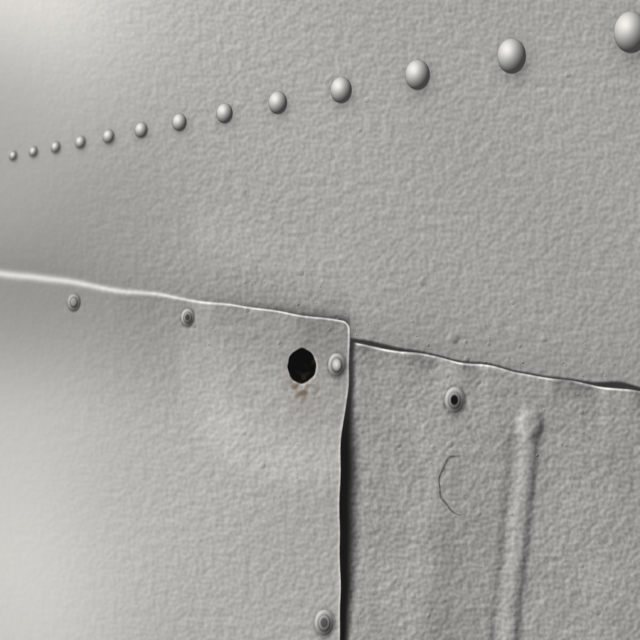
Give the GLSL for this texture, as a Shadertoy shader.

```glsl
const vec3 LIGHT = vec3(-.5, .52, .69), TINT = vec3(1, .99, .968), RUST = vec3(.34, .25, .16);
const float GRAIN = .085, UPPER = .635, LEFT = .585, RIGHT = .6;
const vec2 HOLE = vec2(.4714, .4284);
// Fasteners: centre, radius, bore
const vec4 FASTENERS[5] = vec4[5](
 vec4(.115, .528, .011, .3), vec4(.293, .504, .012, .7), vec4(.526, .43, .016, 0),
 vec4(.71, .375, .018, 1), vec4(.5065, .027, .018, .6));

float bell(float x) { return exp(-x * x); }
float bell(vec2 v) { return exp(-dot(v, v)); }
float ramp(float a, float b, float x) { return smoothstep(a, b, x); }
float below(float edge, float soft, float x) { return 1. - ramp(edge - soft, edge + soft, x); }

vec2 hash2(vec2 p) {
 vec3 q = fract(p.xyx * vec3(.1031, .103, .0973));
 q += dot(q, q.yzx + 33.33);
 return fract((q.xx + q.yz) * q.zy);
}

float corner(vec2 cell, vec2 offset) {
 float a = 6.2832 * hash2(cell).x;
 return dot(vec2(cos(a), sin(a)), offset);
}

float noise(vec2 p) {
 vec2 i = floor(p), f = p - i, u = f * f * (3. - 2. * f), e = vec2(1, 0);
 return mix(mix(corner(i, f), corner(i + e, f - e), u.x),
  mix(corner(i + e.yx, f - e.yx), corner(i + 1., f - 1.), u.x), u.y);
}

float wave(float x, float seed) { return noise(vec2(x, seed + .5)); }

float emboss(vec2 p) {
 vec2 e = vec2(.25, -.25);
 return noise(p + e) - noise(p - e);
}

float dome(vec2 q) {
 vec3 n = vec3(q, sqrt(max(0., 1. - dot(q, q))));
 return .27 + .6 * max(dot(n, LIGHT), 0.);
}

float specks(vec2 p, float scale, float amount) {
 vec2 id = floor(p * scale), h = hash2(id + 7.);
 vec2 q = fract(p * scale) - .5 - .4 * (hash2(id + 31.) - .5);
 q /= .07 + .17 * h.y * h.y;
 return step(1. - amount, h.x) * below(.9, .25, length(q)) * (.7 * (q.y - q.x) - .2);
}

void mainImage(out vec4 fragColor, in vec2 fragCoord) {
 vec2 p = fragCoord / iResolution.y;
 float focus = ramp(0., .42, p.x), soft = max(1. / iResolution.y, mix(.005, .001, focus));
 float broad = noise(p * 5.), mid = noise(p * vec2(22, 16));

 // Panel outlines, negative inside
 float wobble = .004 * wave(p.x * 16., 2.);
 float leftTop = p.y - .5765 + .146 * p.x - wobble;
 float side = p.x - .53 - .012 * ramp(.28, .42, p.y) - .008 * p.y - .003 * wave(p.y * 18., 8.);
 vec2 bend = vec2(leftTop, side) + .012;
 float leftDist = min(max(bend.x, bend.y), 0.) + length(max(bend, 0.)) - .012;
 float rightTop = p.y - .559 + .17 * p.x - 1.8 * wobble;
 float rightMask = below(0., soft, rightTop) * ramp(-soft, soft, side);

 // Upper skin: sheen, buffed patch, grit
 float rise = max(side > 0. ? rightTop : leftTop, 0.);
 float upper = UPPER + .22 * bell((p - vec2(0, 1.03)) / vec2(.3, .19)) + .05 * broad * (1. - .6 * focus);
 upper += .03 * bell((p - vec2(.45, .85)) / .3) - .065 * exp(-rise / .07);
 upper += .035 * ramp(.28, .32, p.x + .05 * mid) * below(.62, .12, p.x) * bell((rise - .09 - .05 * broad) / .05);
 upper += .025 * noise(p * vec2(12, 150)) * focus * exp(-rise / .12);
 float grit = exp(-rise / .06) * ramp(.25, .45, p.x);
 upper += .27 * grit * (specks(p, 62., .32) + specks(p + .37, 34., .18)) + .13 * focus * specks(p, 22., .08);
 upper -= .3 * exp(-max(leftDist, 0.) / .006) * ramp(.24, .52, p.x) * below(.55, .01, p.x);

 // Left panel: pooled light, worn corner
 float left = LEFT + .105 * ramp(0., .24, -leftTop) - .04 * ramp(.32, .53, p.x) + .03 * broad;
 left += .12 * bell((p - vec2(0, .12)) / vec2(.2, .3));
 left += below(.2, .018, length(p - vec2(.475, .44)) + .025 * mid) * (.04 + .05 * mid + .12 * specks(p, 38., .15));
 left -= .07 * focus * exp(leftTop / .035) * ramp(-.1, .4, wave(p.x * 26., 6.));

 // Right panel: dents, fold, ridge, knob, crack
 float right = RIGHT + .04 * (broad + mid) + .035 * bell((p.x - .64 - .15 * p.y) / .045);
 right -= .055 * bell((p.x - .685 - .08 * p.y) / .025) * below(.22, .1, p.y);
 right -= .16 * exp(rightTop / .025) * ramp(0., .4, wave(p.x * 23., 1.));
 float ridge = (p.x - .788 - .108 * p.y - .003 * wave(p.y * 20., 3.)) / .019;
 right += below(.34, .03, p.y) * (.09 * bell((ridge + .25) * 2.) - .17 * bell((ridge - .95) * 3.) - .09 * bell((ridge + 1.15) * 3.));
 vec2 knob = (p - vec2(.829, .336)) / vec2(.02, .025);
 right += .2 * bell((length(knob) - .8) * 3.) * dot(knob, vec2(-.8, .35));
 right += .5 * specks(p, 40., .8) * bell((p - vec2(.826, .283)) / .018) + .12 * specks(p, 38., .15);
 vec2 crack = (p - vec2(.719, .242)) / vec2(.033, .046);
 right -= .2 * bell((length(crack) - 1. + .2 * noise(p * 45.)) * 25.) * ramp(-.7, .5, .8 * noise(p * 25.) - crack.x);

 // Cavity beside the fold, gap over the seam
 float cavity = .012 + .02 * below(.34, .06, p.y) * ramp(-.1, .2, p.y);
 right = mix(right, .075, mix(.95, .7, ramp(.3, .43, p.y)) * (1. - ramp(.25, 1.15, (side + .004 * mid) / cavity)));
 float gap = .0025 + .005 * bell((p.x - .585) / .05) + .008 * bell((p.x - .965) / .035);
 upper = mix(upper, .13, .8 * ramp(-.004, .004, side) * below(gap, .003, rightTop));

 // Painted surface and bare rims
 float tone = mix(mix(upper, right, rightMask), left, below(0., soft, leftDist));
 float grain = emboss(p * 150.) + .7 * emboss(p * 70.) + .5 * noise(p * vec2(260, 190));
 tone += GRAIN * mix(.1, .75, focus) * (1. + .35 * rightMask) * grain * ramp(.1, .5, tone);
 tone += mix(.1, .29, ramp(.43, .49, p.y)) * bell((leftDist + .0018) / mix(.0062, .0019, focus));
 tone += .28 * bell(rightTop / .002 + 1.) * ramp(.004, .014, side) * (.8 + wave(p.x * 40., 5.));

 // Receding rivet row
 for (float n = 0.; n < 14.; n++) {
  float x = 11.52 / (n + 7.39) - .573 - .007 * bell((n - 6.5) / 3.5), r = .0055 + .0235 * x;
  vec2 q = (p - vec2(x, .7526 + .2 * x)) / (r * vec2(.92, 1.14));
  tone -= .17 * bell(q - vec2(.25, -.4));
  tone = mix(tone, dome(q) + .12 * bell((q - vec2(-.25, .3)) / .4), below(1., soft / r, length(q)));
 }

 // Washer, groove and bore
 for (int i = 0; i < 5; i++) {
  vec4 s = FASTENERS[i];
  vec2 q = (p - s.xy) / (s.z * vec2(.86, 1.18));
  float d = length(q), blur = soft / s.z;
  tone -= .2 * bell((d - 1.) * 4.5) * (.65 + .25 * (q.x - q.y));
  float face = dome(q * .75) - .03 - .18 * bell((d - .58) * 8.) + (1. - s.w) * .2 * bell(q * 3.);
  face = mix(face, .09, s.w * below(.38, blur + .06, d));
  tone = mix(tone, face, below(.95, blur, d));
 }

 // Open hole, lit lip, rust
 vec2 h = (p - HOLE) / vec2(.022, .027);
 float d = length(h) + .08 * noise(p * 90.), lip = ramp(-.2, .8, h.x - h.y), flake = ramp(-.2, .5, noise(p * 100.));
 tone += .12 * bell((d - 1.08) * 11.) * lip;
 vec3 color = clamp(tone, .05, .96) * TINT;
 color = mix(color, RUST, .65 * flake * bell(h + vec2(0, 1.2)));
 color = mix(color, .06 + RUST * .3 * flake * lip, below(1., .07, d));
 fragColor = vec4(color, 1);
}
```
